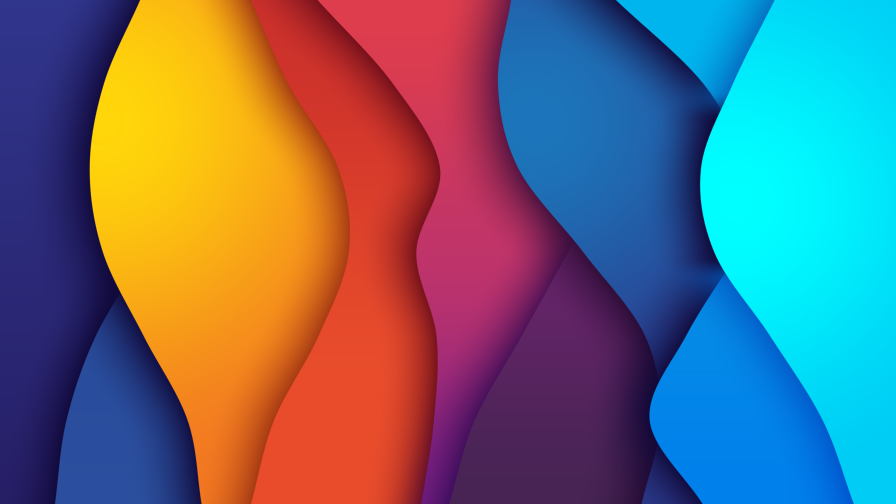
Give the GLSL for this background, as a Shadertoy shader.

```glsl
// Overlapping wavy paper sheets in a rainbow of colours, each casting a soft shadow to its left.

const int LAST = 6; // index of the topmost knot

// Smooth curve x(y) through seven evenly spaced heights, bottom to top.
float curveX(float knots[7], float y) {
    float t = clamp(y, 0.0, 1.0) * float(LAST);
    int i = min(int(t), LAST - 1);
    float f = t - float(i);
    float b = knots[i];
    float c = knots[i + 1];
    float a = i > 0 ? knots[i - 1] : 2.0 * b - c;
    float d = i < LAST - 1 ? knots[i + 2] : 2.0 * c - b;
    return b + 0.5 * f * (c - a + f * (2.0 * a - 5.0 * b + 4.0 * c - d
         + f * (3.0 * (b - c) + d - a)));
}

// Approximate signed distance to the curve, positive on its right.
float edgeDistance(vec2 p, float knots[7]) {
    float h = 0.004;
    float y = clamp(p.y, h, 1.0 - h);
    float slope = (curveX(knots, y + h) - curveX(knots, y - h)) / (2.0 * h);
    return (p.x - curveX(knots, p.y)) / sqrt(1.0 + slope * slope);
}

// Radial gradient from a glowing centre.
vec3 glow(vec2 p, vec2 centre, float radius, vec3 inner, vec3 outer) {
    return mix(inner, outer, smoothstep(0.0, radius, length(p - centre)));
}

// Shade what lies left of the edge, then fill everything on its right.
vec3 sheet(vec3 below, vec2 p, float knots[7], vec3 fill, vec3 shadow, float spread) {
    float d = edgeDistance(p, knots);
    float fall = clamp(1.0 + d / spread, 0.0, 1.0);
    below = mix(below, shadow, 0.9 * fall * fall);
    float aa = 0.75 / iResolution.y;
    return mix(below, fill, smoothstep(-aa, aa, d));
}

void mainImage(out vec4 fragColor, in vec2 fragCoord) {
    vec2 p = fragCoord / iResolution.y;
    float y = p.y;

    // Sheet colours
    vec3 navy = mix(vec3(0.15, 0.12, 0.40), vec3(0.19, 0.21, 0.55), y);
    vec3 denim = mix(vec3(0.17, 0.31, 0.62), vec3(0.13, 0.27, 0.58), y);
    vec3 yellow = glow(p, vec2(0.20, 0.76), 0.75, vec3(1.0, 0.84, 0.04), vec3(0.95, 0.47, 0.13));
    vec3 red = mix(vec3(0.91, 0.30, 0.17), vec3(0.80, 0.19, 0.17), smoothstep(0.2, 1.0, y));
    vec3 magenta = mix(vec3(0.50, 0.13, 0.53), vec3(0.74, 0.20, 0.42), smoothstep(0.0, 0.5, y));
    magenta = mix(magenta, vec3(0.87, 0.24, 0.30), smoothstep(0.4, 1.0, y));
    vec3 plum = mix(vec3(0.28, 0.14, 0.33), vec3(0.40, 0.14, 0.41), smoothstep(0.0, 0.5, y));
    vec3 blue = glow(p, vec2(1.06, 0.76), 0.65, vec3(0.11, 0.46, 0.73), vec3(0.17, 0.23, 0.55));
    vec3 sky = vec3(0.0, 0.71, 0.93);
    vec3 azure = mix(vec3(0.0, 0.50, 0.92), vec3(0.02, 0.55, 0.90), smoothstep(0.0, 0.45, y));
    vec3 cyan = glow(p, vec2(1.46, 0.60), 0.60, vec3(0.0, 1.0, 1.0), vec3(0.0, 0.80, 0.96));

    // Shadow colours
    vec3 midnight = vec3(0.06, 0.03, 0.22);
    vec3 rust = vec3(0.62, 0.20, 0.07);
    vec3 maroon = vec3(0.42, 0.05, 0.10);
    vec3 violet = mix(vec3(0.22, 0.05, 0.36), vec3(0.34, 0.08, 0.28), y);
    vec3 aubergine = mix(vec3(0.14, 0.04, 0.20), vec3(0.36, 0.08, 0.27), smoothstep(0.3, 0.9, y));
    vec3 ocean = mix(vec3(0.0, 0.32, 0.80), vec3(0.02, 0.42, 0.74), y);

    // Sheets from back to front
    vec3 col = navy;
    col = sheet(col, p, float[7](0.109, 0.132, 0.190, 0.289, 0.382, 0.463, 0.544),
                denim, midnight, 0.11);
    col = sheet(col, p, float[7](0.400, 0.372, 0.285, 0.204, 0.178, 0.206, 0.278),
                yellow, midnight, 0.14);
    col = sheet(col, p, float[7](0.498, 0.544, 0.632, 0.692, 0.671, 0.572, 0.498),
                red, rust, 0.12);
    col = sheet(col, p, float[7](0.836, 0.861, 0.866, 0.826, 0.873, 0.780, 0.630),
                magenta, maroon, 0.12);
    col = sheet(col, p, float[7](0.891, 0.942, 1.035, 1.127, 1.215, 1.296, 1.389),
                plum, violet, 0.12);
    col = sheet(col, p, float[7](1.273, 1.310, 1.280, 1.157, 1.028, 0.988, 1.014),
                blue, aubergine, 0.13);
    col = sheet(col, p, float[7](1.713, 1.667, 1.620, 1.574, 1.490, 1.396, 1.222),
                sky, midnight, 0.14);
    col = sheet(col, p, float[7](1.394, 1.289, 1.361, 1.468, 1.597, 1.713, 1.829),
                azure, midnight, 0.13);
    col = sheet(col, p, float[7](1.694, 1.632, 1.528, 1.417, 1.391, 1.454, 1.537),
                cyan, mix(ocean, midnight, smoothstep(0.44, 0.49, y) * smoothstep(0.82, 0.76, y)), 0.12);

    fragColor = vec4(col, 1.0);
}
```
